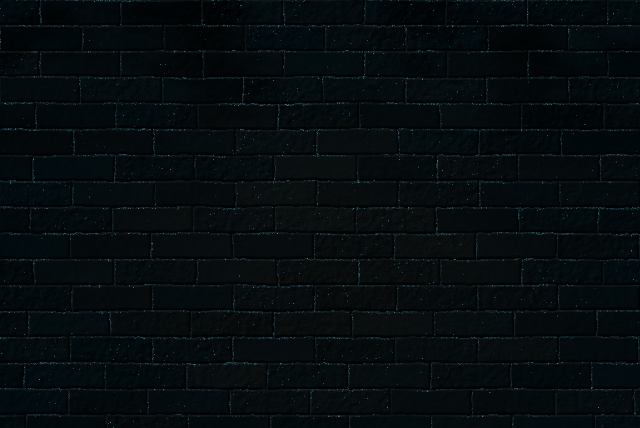
Write a WebGL 2 fragment shader that draws this texture.

```glsl
#version 300 es
precision highp float;
// Near-black painted brick wall in running bond, with glinting teal upper and left edges.
uniform vec2 u_resolution;
out vec4 fragColor;

// Lengths are fractions of the canvas height, measured from the top left.
const vec2 BRICK = vec2(0.1895, 0.0607);
const float FIRST_JOINT = 0.0586;
const float EVEN_START = 0.095;
const float ODD_START = 0.188;
const float ROW_DRIFT = 0.0023;
const float ROW_JITTER = 0.016;
const float WOBBLE = 0.0045;
const float ROUGHNESS = 0.0022;
const float SHADOW_WIDTH = 0.0065;
const float MORTAR_WIDTH = 0.0050;
const float GRAINS = 342.0;
const float RIM_DENSITY = 0.46;
const float FACE_DENSITY = 0.010;

const vec3 BLUE_FACE = vec3(0.006, 0.043, 0.058);
const vec3 GREY_FACE = vec3(0.036, 0.052, 0.056);
const vec3 MORTAR = vec3(0.052, 0.075, 0.085);
const vec3 SHADOW = vec3(0.004, 0.008, 0.010);
const vec3 RIM_GLOW = vec3(0.030, 0.085, 0.095);
const vec3 TEAL_GLINT = vec3(0.10, 0.40, 0.44);
const vec3 BLUE_GLINT = vec3(0.13, 0.27, 0.46);
const vec3 PALE_GLINT = vec3(0.44, 0.47, 0.52);

float hash(vec2 p) {
  vec3 q = fract(vec3(p.xyx) * 0.1031);
  q += dot(q, q.yzx + 33.33);
  return fract((q.x + q.y) * q.z);
}

float noise(vec2 p) {
  vec2 i = floor(p), f = fract(p);
  f = f * f * (3.0 - 2.0 * f);
  return mix(mix(hash(i), hash(i + vec2(1, 0)), f.x),
             mix(hash(i + vec2(0, 1)), hash(i + vec2(1, 1)), f.x), f.y);
}

float fbm(vec2 p) {
  float sum = 0.0, gain = 0.5;
  for (int i = 0; i < 4; i++) {
    sum += gain * noise(p);
    p = p * 2.03 + 17.0;
    gain *= 0.5;
  }
  return sum;
}

// Soft band that is 1 at the edge and fades out past the given width.
float band(float dist, float width) {
  return 1.0 - smoothstep(width * 0.55, width * 1.2, dist);
}

void main() {
  vec2 p = vec2(gl_FragCoord.x, u_resolution.y - gl_FragCoord.y) / u_resolution.y;
  float aspect = u_resolution.x / u_resolution.y;

  // Uneven laying and chipped edges
  vec2 q = p + WOBBLE * (vec2(noise(p * 13.0), noise(p * 11.0 + 40.0)) - 0.5);
  q += ROUGHNESS * (vec2(noise(p * 95.0 + 7.0), noise(p * 95.0 + 71.0)) - 0.5);

  // Running bond: alternate rows start half a brick apart
  float rowPos = (q.y - FIRST_JOINT) / BRICK.y + 1.0;
  float row = floor(rowPos);
  float start = mix(EVEN_START, ODD_START, mod(row, 2.0)) - ROW_DRIFT * row;
  start += ROW_JITTER * (hash(vec2(row, 5.0) + 20.0) - 0.5);
  float colPos = (q.x - start) / BRICK.x;
  colPos += 0.03 * (noise(vec2(colPos * 1.3 + 9.0, row * 7.0 + 30.0)) - 0.5);
  vec2 id = vec2(floor(colPos), row) + 50.0;
  vec2 lit = vec2(fract(colPos), fract(rowPos)) * BRICK;
  vec2 far = BRICK - lit;

  // Face tone: greyer towards the lower middle, bluer at the sides
  vec2 middle = (p - vec2(0.52 * aspect, 0.62)) / vec2(0.62, 0.52);
  float grey = exp(-dot(middle, middle) * 1.3) + 0.55 * (hash(id) - 0.5);
  vec3 color = mix(BLUE_FACE, GREY_FACE, clamp(grey, 0.0, 1.0));
  color *= 0.86 + 0.28 * hash(id + 31.0);

  // Sooty patches, strongest in the upper rows
  float soot = smoothstep(0.42, 0.68, fbm(p * vec2(4.0, 9.0) + 3.0));
  color *= 1.0 - soot * mix(0.65, 0.12, smoothstep(0.05, 0.45, p.y));

  // Relief lit from the upper left
  float relief = fbm(p * 85.0) - fbm(p * 85.0 + vec2(0.30, 0.30));
  float rough = smoothstep(0.3, 0.8, hash(id + 12.0));
  color += relief * mix(0.025, 0.075, rough) * vec3(0.7, 1.0, 1.05);

  // Mortar, lit rims and shadowed far edges
  float wear = noise(p * 24.0 + 15.0);
  float top = band(lit.y, MORTAR_WIDTH);
  float left = band(lit.x, MORTAR_WIDTH * 0.8);
  float rim = max(top, left);
  color = mix(color, MORTAR, 0.75 * rim);
  color += RIM_GLOW * rim * wear * 0.55;
  float shade = max(band(far.y, SHADOW_WIDTH), 0.85 * band(far.x, SHADOW_WIDTH * 0.85));
  color = mix(color, SHADOW, shade * (0.65 + 0.35 * wear) * (1.0 - 0.7 * left));

  // Glints: small soft grains crowding the rims, a few on the faces
  vec2 cell = floor(p * GRAINS);
  vec2 offset = fract(p * GRAINS) - 0.5;
  float grain = 1.0 - smoothstep(0.25, 0.70, length(offset));
  float density = RIM_DENSITY * rim * smoothstep(0.05, 0.85, wear);
  density += FACE_DENSITY * (0.3 + 2.0 * rough) * noise(p * 18.0) * (1.0 - shade);
  float glint = grain * step(1.0 - density, hash(cell + 3.0));
  float tint = hash(cell + 211.0);
  vec3 glintColor = mix(TEAL_GLINT, BLUE_GLINT, smoothstep(0.55, 0.75, tint));
  glintColor = mix(glintColor, PALE_GLINT, smoothstep(0.80, 0.92, tint));
  float power = hash(cell + 97.0);
  color = mix(color, glintColor, glint * (0.22 + 0.78 * power * power));

  fragColor = vec4(max(color, 0.0), 1.0);
}
```
